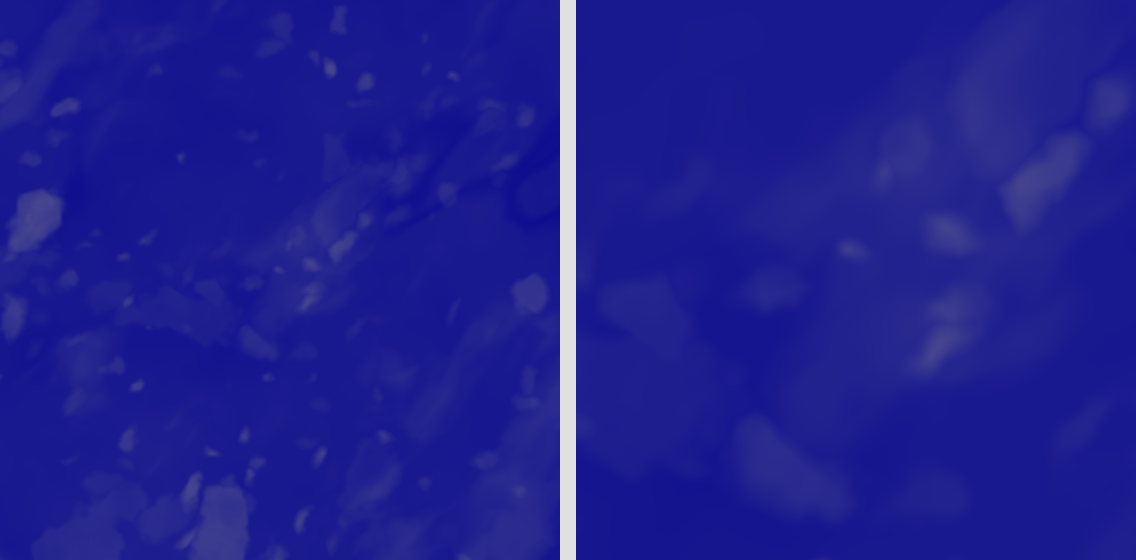
Left, the full canvas; right, a detail of the centre.
Write a WebGL 2 fragment shader that draws this texture.

```glsl
#version 300 es
precision highp float;
// Deep blue mottled stone: a calm ground with faint diagonal haze and dark
// veins, strewn with pale ragged flecks. Flecks are warped ellipses scattered
// on jittered grids of three sizes; haze and veins come from stretched fbm.

#define GROUND 0.097       // grey level of the ground
#define BLUE 0.56          // constant blue level
#define MOTTLE 0.065       // slow variation of the ground
#define HAZE 0.075         // strength of the pale diagonal haze
#define VEIN 0.034         // depth of the dark veins
#define FLECK_MIN 0.03     // faintest fleck
#define FLECK_MAX 0.155    // brightest fleck
#define SOFTNESS 0.008     // half width of the fleck edges
#define WARP 0.06          // raggedness of the fleck outlines
#define GRAIN_ANGLE 0.78   // main direction of the features

out vec4 fragColor;
uniform vec2 u_resolution;

// Integer hash giving three values from 0 to 1
vec3 hash3(ivec2 cell, int seed) {
    uvec3 v = uvec3(ivec3(cell, seed)) * 1664525u + 1013904u;
    v.x += v.y * v.z; v.y += v.z * v.x; v.z += v.x * v.y;
    v ^= v >> 16u;
    v.x += v.y * v.z; v.y += v.z * v.x; v.z += v.x * v.y;
    return vec3(v >> 8u) / 16777216.0;
}

float valueNoise(vec2 p, int seed) {
    ivec2 i = ivec2(floor(p));
    vec2 f = fract(p);
    f = f * f * (3.0 - 2.0 * f);
    float low = mix(hash3(i, seed).x, hash3(i + ivec2(1, 0), seed).x, f.x);
    float high = mix(hash3(i + ivec2(0, 1), seed).x, hash3(i + ivec2(1), seed).x, f.x);
    return mix(low, high, f.y);
}

float fbm(vec2 p, int seed) {
    float sum = 0.0, weight = 0.533;
    for (int octave = 0; octave < 4; octave++) {
        sum += weight * valueNoise(p, seed + octave);
        p = mat2(1.6, 1.2, -1.2, 1.6) * p + 3.7;
        weight *= 0.5;
    }
    return sum;
}

// Coordinates along and across a direction
vec2 alongAcross(vec2 p, float angle) {
    vec2 dir = vec2(cos(angle), sin(angle));
    return vec2(dot(p, dir), dot(p, vec2(-dir.y, dir.x)));
}

// Brightest fleck of one grid size; lumps bulges and dents the outline
float fleckLayer(vec2 p, float cells, float density, float lumps, int seed) {
    ivec2 home = ivec2(floor(p * cells));
    float level = 0.0;
    for (int y = -1; y <= 1; y++)
    for (int x = -1; x <= 1; x++) {
        ivec2 cell = home + ivec2(x, y);
        vec3 place = hash3(cell, seed);
        vec3 form = hash3(cell, seed + 1);
        vec2 center = (vec2(cell) + 0.15 + 0.7 * place.xy) / cells;
        float cluster = smoothstep(0.25, 0.7, valueNoise(center * 4.0, 71));
        if (place.z > density * (0.35 + 1.3 * cluster)) continue;

        float radius = mix(0.17, 0.31, form.x) / cells;
        float stretch = mix(1.0, 1.5, form.y);
        vec2 local = alongAcross(p - center, GRAIN_ANGLE + 1.8 * (form.z - 0.5));
        float dist = (length(local / vec2(stretch, 1.0 / stretch)) - radius) / stretch;
        dist += radius * lumps;
        float cover = 1.0 - smoothstep(-SOFTNESS, SOFTNESS, dist);
        float strength = fract(form.x * 7.0 + form.z * 5.0);
        level = max(level, cover * mix(FLECK_MIN, FLECK_MAX, strength * strength));
    }
    return level;
}

void main() {
    vec2 p = gl_FragCoord.xy / min(u_resolution.x, u_resolution.y);
    vec2 grain = alongAcross(p, GRAIN_ANGLE);

    // Ground with haze streaked along the grain
    float level = GROUND + MOTTLE * (fbm(p * 5.0, 11) - 0.5);
    float haze = fbm(grain * vec2(5.0, 10.0) + 0.6 * fbm(p * 8.0, 23), 31);
    level += HAZE * smoothstep(0.5, 0.82, haze);

    // Dark veins, broken up by a slow mask
    float ridge = abs(fbm(grain * vec2(2.2, 5.5) + 9.0, 41) - 0.5);
    float veinMask = smoothstep(0.45, 0.75, valueNoise(p * 3.0, 47));
    level -= VEIN * veinMask * (1.0 - smoothstep(0.0, 0.07, ridge));

    // Flecks from large to small, with mottled insides
    vec2 warped = p + WARP * (vec2(fbm(p * 14.0, 53), fbm(p * 14.0, 59)) - 0.5);
    float lumps = 1.6 * (fbm(p * 10.0, 61) - 0.5);
    float flecks = fleckLayer(warped, 4.0, 0.26, lumps, 83);
    flecks = max(flecks, fleckLayer(warped, 9.0, 0.3, lumps, 97));
    flecks = max(flecks, fleckLayer(warped, 19.0, 0.3, lumps, 109));
    level += flecks * (0.65 + 0.7 * fbm(p * 22.0, 67));

    level = clamp(level, 0.03, 0.34);
    fragColor = vec4(level, level, BLUE, 1.0);
}
```
